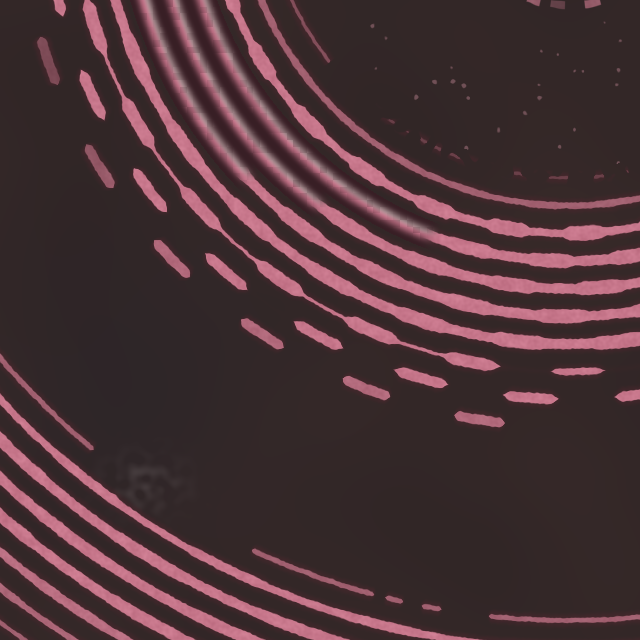
This background is drawn by a WebGL 1 fragment shader. Its source:

```glsl
precision highp float;
// Dusty pink beaded rings around an off-canvas centre on a warm charcoal ground.

uniform vec2 u_resolution;

const float TAU = 6.2831853;
const float PITCH = 0.0432; // distance between neighbouring rings

float hash(vec2 p) {
  return fract(sin(dot(p, vec2(127.1, 311.7))) * 43758.5);
}

float gradientNoise(vec2 p) {
  vec2 cell = floor(p), f = fract(p), s = f * f * (3.0 - 2.0 * f);
  vec4 n;
  vec2 o = vec2(0.0, 1.0);
  vec4 g = TAU * vec4(hash(cell), hash(cell + o.yx), hash(cell + o.xy), hash(cell + o.yy));
  n.x = dot(vec2(cos(g.x), sin(g.x)), f);
  n.y = dot(vec2(cos(g.y), sin(g.y)), f - o.yx);
  n.z = dot(vec2(cos(g.z), sin(g.z)), f - o.xy);
  n.w = dot(vec2(cos(g.w), sin(g.w)), f - o.yy);
  return mix(mix(n.x, n.y, s.x), mix(n.z, n.w, s.x), s.y);
}

// One inside the interval, with short soft ends.
float span(float x, float lo, float hi) {
  return smoothstep(lo - 0.006, lo + 0.006, x) * smoothstep(hi + 0.006, hi - 0.006, x);
}

// Half width of a ring in pitches; negative values leave a gap.
float ringWidth(float k, float a, float grain) {
  float bead = smoothstep(-0.3, 0.5, cos(TAU * (a - 0.08 - 0.09 * k) / 0.2125));
  if (k < -1.5) return -1.0;
  if (k < -0.5) {
    float broken = span(a, -0.2, 0.7) * smoothstep(-0.1, 0.25, grain);
    return -0.2 + 0.26 * max(span(a, 0.9, 1.3), broken);
  }
  if (k < 0.5) return 0.11 + 0.02 * bead;
  if (k < 1.5) return 0.14 + 0.12 * bead;
  if (k < 5.5) return 0.18 + 0.07 * bead;
  if (k < 6.5) return mix(-0.05, 0.06, smoothstep(0.1, 0.2, a)) + 0.17 * bead;
  if (k < 7.5) return -0.09 + 0.28 * bead;
  if (k < 8.5) return -0.39 + 0.57 * bead - 1.0 + span(a, 0.11, 1.3);
  if (k < 14.5) return -1.0;
  if (k < 15.5) {
    float arcs = span(a, 0.688, 1.2) + span(a, 0.262, 0.44) + span(a, -0.3, 0.109);
    arcs += span(a, 0.222, 0.25) + span(a, 0.17, 0.2);
    return -0.2 + 0.29 * arcs;
  }
  if (k < 16.5) return 0.13 + 0.04 * bead;
  return 0.18 + 0.03 * bead - 0.035 * max(k - 19.0, 0.0);
}

void main() {
  vec2 p = gl_FragCoord.xy / u_resolution;
  vec2 toCentre = vec2(0.889, 1.198) - p;
  float r = length(toCentre);
  float a = atan(toCentre.x, toCentre.y);
  float aa = 0.8 / (min(u_resolution.x, u_resolution.y) * PITCH);
  float grain = gradientNoise(p * 55.0);
  float fine = gradientNoise(p * 170.0);

  // Charcoal ground with faint cool and warm clouds
  float cloud = gradientNoise(p * 4.0 + 3.0);
  vec3 color = vec3(0.2, 0.153, 0.153) + cloud * vec3(0.02, 0.012, 0.008);
  color = mix(color, vec3(0.17, 0.145, 0.16), 0.6 * exp(-20.0 * dot(p - vec2(0.22, 0.4), p - vec2(0.22, 0.4))));
  vec2 smudge = (p - vec2(0.225, 0.245)) * vec2(18.0, 25.0);
  color += 0.07 * exp(-dot(smudge, smudge)) * max(0.0, 0.4 + 2.0 * grain);

  // Nearest ring, with ragged edges
  float radius = (r - 0.5195) / PITCH;
  float k = floor(radius + 0.5);
  float t = radius - k;
  float width = ringWidth(k, a, grain);
  float edge = abs(t + 0.035 * grain) - width + 0.035 * fine;
  float ink = smoothstep(aa, -aa, edge);
  float halo = smoothstep(0.24, 0.0, edge) * smoothstep(-0.1, 0.05, width);
  color = mix(color, vec3(0.27, 0.15, 0.17), 0.75 * halo);

  // Ink strength fades on the thin and outlying rings
  float strength = 1.0;
  if (k < -0.5) strength = 0.3 + 0.2 * step(0.85, a);
  else if (k < 0.5) strength = 0.72;
  else if (k > 14.5 && k < 15.5) strength = 0.72;
  else if (k > 7.5 && k < 8.5) strength = 0.85 - 0.4 * smoothstep(0.8, 1.2, a);
  strength -= 0.1 * max(k - 19.0, 0.0);
  vec3 pink = vec3(0.78, 0.465, 0.545) + 0.05 * grain + 0.04 * fine;
  color = mix(color, pink, ink * strength);

  // Soft pale strands with a woven grain
  float start = k < 2.5 ? 0.34 : (k < 3.5 ? 0.62 : 0.79);
  float soft = step(1.5, k) * step(k, 4.5) * smoothstep(start, start + 0.05, a);
  float strand = pow(0.5 + 0.5 * cos(TAU * t), 1.6);
  float weave = 0.86 + 0.28 * hash(floor(p * 96.0));
  vec3 pale = mix(vec3(0.72, 0.42, 0.5), vec3(0.66, 0.56, 0.57), smoothstep(0.1, -0.15, t));
  color = mix(color, mix(vec3(0.22, 0.12, 0.145), pale, strand * weave), soft);

  // Short dashes near the top edge
  float dash = span(a, -0.24, -0.12) + span(a, 0.03, 0.14) * 0.5 + span(a, 0.22, 0.32);
  float dashEdge = abs(r - 0.206 + 0.003 * grain) / PITCH - 0.14;
  color = mix(color, pink, 0.65 * dash * smoothstep(aa, -aa, dashEdge));

  // Sparse specks inside the smallest ring
  vec2 grid = p * 42.0, cell = floor(grid);
  vec2 spot = 0.25 + 0.5 * vec2(hash(cell + 7.0), hash(cell + 19.0));
  float size = 0.05 + 0.1 * hash(cell + 31.0);
  float speck = smoothstep(size + 0.06, size - 0.06, length(fract(grid) - spot) + 0.1 * fine);
  speck *= step(0.88, hash(cell)) * step(r, 0.46) * step(0.55, p.x);
  color = mix(color, vec3(0.6, 0.42, 0.46), 0.6 * speck);

  gl_FragColor = vec4(color, 1.0);
}
```
